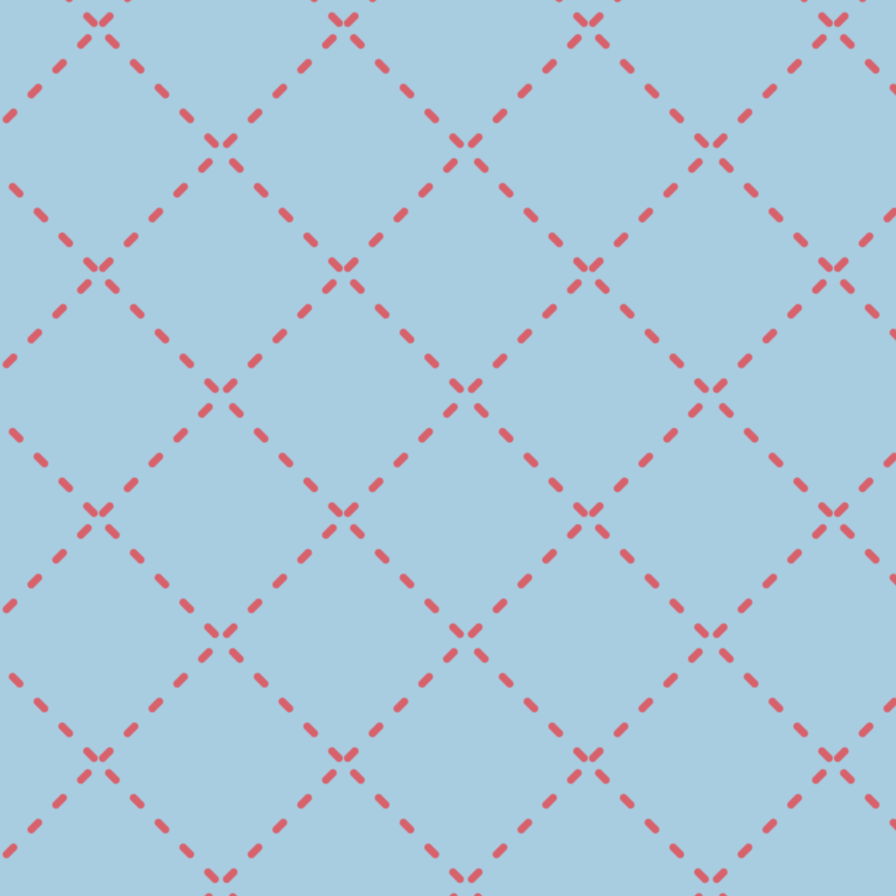
Reproduce this pattern procedurally as a Shadertoy shader.

```glsl
// Diagonal lattice of rounded running stitches on a plain pale blue ground.

#define PERIOD 0.27344               // lattice repeat, in canvas heights
#define ORIGIN vec2(0.1098, 0.9693)  // one lattice crossing
#define STITCHES 10.0                // stitches per repeat of each line
#define SPACING 0.1012               // horizontal step between stitches, in repeats
#define FIRST 0.0571                 // first stitch after a crossing, in repeats
#define HALF_LENGTH 0.0202           // half of the stitch core, in repeats
#define RADIUS 0.0155                // half of the thread width, in repeats
#define SOFTNESS 0.0055              // half of the edge blend, in repeats
#define GROUND vec3(0.66, 0.80, 0.88)
#define THREAD vec3(0.845, 0.385, 0.425)

// Distance to the stitches on the family of lines y - x = integer
float stitchDistance(vec2 p) {
    float across = p.y - p.x;
    across -= round(across);

    // Position along the line; the dashes restart at every repeat
    float halfGap = 0.5 * (1.0 - (STITCHES - 1.0) * SPACING);
    float t = fract(p.x + 0.5 * across - FIRST + halfGap) - halfGap;
    float index = clamp(round(t / SPACING), 0.0, STITCHES - 1.0);
    float along = (t - index * SPACING) * sqrt(2.0);

    // Capsule in the frame of the line
    vec2 local = vec2(max(abs(along) - HALF_LENGTH, 0.0), across / sqrt(2.0));
    return length(local) - RADIUS;
}

void mainImage(out vec4 fragColor, in vec2 fragCoord) {
    // Lattice units, with y pointing down
    vec2 p = (fragCoord / iResolution.y - ORIGIN) / PERIOD;
    p.y = -p.y;

    // Both diagonals, mirrored about the vertical through a crossing
    float d = min(stitchDistance(p), stitchDistance(vec2(-p.x, p.y)));

    float pixel = 1.0 / (iResolution.y * PERIOD);
    float edge = max(SOFTNESS, 0.7 * pixel);
    float coverage = 1.0 - smoothstep(-edge, edge, d);
    fragColor = vec4(mix(GROUND, THREAD, coverage), 1.0);
}
```
